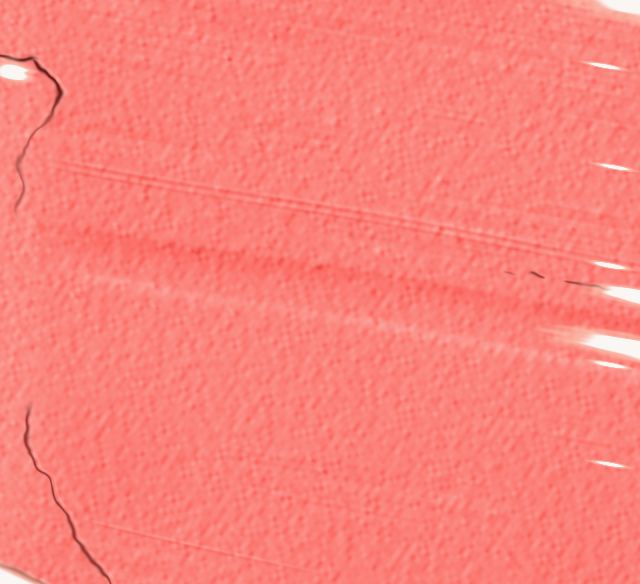
Write a WebGL 2 fragment shader that draws this texture.

```glsl
#version 300 es
precision highp float;
// A coral cream smear: fine embossed grain and scattered lumps lit from the left,
// long slanted drag marks, a cracked left rim and worn gaps showing pale ground.
// Relief comes from height differences; marks are distance profiles in sheared space.
uniform vec2 u_resolution;
out vec4 fragColor;

const float DRAG_SLOPE = 0.177;
const vec3 GROUND = vec3(0.975, 0.965, 0.955);
const vec3 THIN_FILM = vec3(0.98, 0.78, 0.70);
const vec3 CRACK_DARK = vec3(0.34, 0.05, 0.04);

float hash(vec2 p) {
  vec3 q = fract(vec3(p.xyx) * 0.1031);
  q += dot(q, q.yzx + 33.33);
  return fract((q.x + q.y) * q.z);
}

float noise(vec2 p) {
  vec2 i = floor(p), f = fract(p);
  f = f * f * (3.0 - 2.0 * f);
  return mix(mix(hash(i), hash(i + vec2(1, 0)), f.x),
             mix(hash(i + vec2(0, 1)), hash(i + vec2(1, 1)), f.x), f.y);
}

vec2 rotate(vec2 p, float a) {
  float c = cos(a), s = sin(a);
  return vec2(c * p.x - s * p.y, s * p.x + c * p.y);
}

// Shear that makes the drag direction horizontal
vec2 dragSpace(vec2 p) { return vec2(p.x, p.y + DRAG_SLOPE * p.x); }

// Bell profile with separate widths above and below its centre
float band(float d, float above, float below) {
  float t = d / (d > 0.0 ? above : below);
  return exp(-t * t);
}

float line(float d, float width) { return band(d, width, width); }

// Sparse rounded lumps, denser in the upper part
float lumps(vec2 p, float cells) {
  vec2 base = floor(p * cells);
  float sum = 0.0;
  for (int k = 0; k < 9; k++) {
    vec2 id = base + vec2(k % 3 - 1, k / 3 - 1);
    vec2 centre = (id + vec2(hash(id + 7.1), hash(id + 19.7))) / cells;
    float density = mix(0.07, 0.24, smoothstep(0.45, 0.68, dragSpace(centre).y));
    float radius = mix(0.004, 0.008, hash(id + 51.3));
    vec2 d = rotate(p - centre, 0.5) / (radius * vec2(1.4, 0.85));
    sum += step(hash(id + 83.9), density) * exp(-dot(d, d));
  }
  return sum;
}

float height(vec2 p, float rim) {
  float fine = noise(rotate(p, 0.6) * 112.0 + 40.0);
  float medium = noise(rotate(p, 1.1) * 58.0 + 90.0);
  float fibre = noise(rotate(p, 0.7) * vec2(35.0, 130.0) + 60.0);
  return 0.105 * fine + 0.07 * medium + 0.07 * rim * fibre + 0.11 * lumps(p, 20.0);
}

// Normalised distance to an elongated gap with a ragged outline
float gap(vec2 s, vec2 centre, vec2 size) {
  float rag = noise(s * vec2(16.0, 170.0)) - 0.5;
  return length((s - centre) / size) + 0.45 * rag;
}

// Long drag marks: twin groove, soft dark step, pale ridge, fine scratches
float dragMarks(vec2 s) {
  float x = s.x, v = s.y + 0.003 * sin(x * 7.0);
  float start = smoothstep(0.05, 0.16, x), wear = noise(s * vec2(9.0, 30.0));
  float g = v - 0.742;
  float groove = 0.06 * line(g - 0.006, 0.003) - 0.09 * line(g, 0.003)
               + 0.05 * line(g + 0.007, 0.003) - 0.08 * line(g + 0.013, 0.003);
  float dark = -0.075 * band(v - 0.632 - 0.012 * x, 0.006, 0.032);
  float pale = 0.07 * band(v - 0.557, 0.007, 0.014);
  float patch_ = smoothstep(0.45, 0.8, noise(s * vec2(4.0, 14.0) + 11.0));
  float scratches = 0.07 * patch_ * (noise(s * vec2(5.0, 150.0)) - 0.5);
  float low = v - 0.144 + 0.06 * x;
  float lowGroove = (line(low - 0.004, 0.003) - line(low, 0.003))
                  * smoothstep(0.12, 0.2, x) * smoothstep(0.6, 0.4, x);
  return start * (groove * (0.5 + 0.7 * wear) + dark * (0.7 + 0.5 * wear)
       + pale * (0.4 + wear)) + scratches + 0.06 * lowGroove;
}

// Dark amount of the cracks running down the left rim
float cracks(vec2 p) {
  float wobble = 0.018 * (noise(p * 28.0) - 0.5) + 0.008 * (noise(p * 75.0) - 0.5);
  float width = mix(0.002, 0.0055, noise(p * 32.0 + 5.0));
  float bulge = (p.y - 0.83) / 0.06;
  float upperX = 0.035 + 0.065 * exp(-bulge * bulge);
  float upper = line(p.x - upperX + wobble, width)
              * smoothstep(0.62, 0.66, p.y) * smoothstep(0.91, 0.89, p.y)
              * mix(0.4, 1.0, smoothstep(0.78, 0.85, p.y));
  float lowerX = 0.05 + 0.6 * max(0.225 - p.y, 0.0);
  float lower = 0.7 * line(p.x - lowerX + wobble, width) * smoothstep(0.32, 0.28, p.y);
  float cross_ = line(p.y - 0.897 + wobble, width * 1.4) * smoothstep(0.07, 0.05, p.x);
  float corner = 0.7 * line(p.y + 0.47 * p.x - 0.036 + 0.4 * wobble, 0.004);
  return max(max(upper, lower), max(cross_, corner * step(p.x, 0.1)));
}

void main() {
  vec2 p = gl_FragCoord.xy / u_resolution.y;
  vec2 s = dragSpace(p);
  float rim = smoothstep(0.085, 0.045, p.x + 0.03 * (noise(p * 14.0) - 0.5));

  // Embossed paste
  vec2 toLight = vec2(-0.0027, 0.0013);
  float relief = height(p - toLight, rim) - height(p + toLight, rim);
  float tone = 0.497 + 0.02 * p.y + 0.03 * (noise(p * 5.0) - 0.5) + 0.025 * rim;
  tone += relief * (relief < 0.0 ? 1.25 : 1.0) + dragMarks(s) * (1.0 - 0.7 * rim);
  vec3 color = vec3(0.985 - 0.45 * max(0.43 - tone, 0.0), tone, tone - 0.03);

  // Cracks, with a lit lip beside them, and a broken tear near the right
  float crack = cracks(p);
  color += 0.1 * cracks(p - vec2(0.007, 0.002)) * vec3(0.0, 1.0, 1.0);
  float tear = line(s.y - 0.691 + 0.016 * (noise(p * 45.0) - 0.5), 0.0025)
             * smoothstep(0.82, 0.86, p.x) * smoothstep(0.35, 0.65, noise(p * 38.0 + 3.0));
  color = mix(color, CRACK_DARK, max(crack * 0.9, tear * 0.6));

  // Worn gaps: three large on the right, a hole and a corner on the left
  float d = gap(s, vec2(1.10, 0.685), vec2(0.07, 0.013));
  d = min(d, gap(s, vec2(1.10, 0.596), vec2(0.11, 0.017)));
  d = min(d, gap(s, vec2(1.12, 1.20), vec2(0.15, 0.035)));
  d = min(d, gap(s, vec2(0.022, 0.882), vec2(0.026, 0.014)));
  d = min(d, 1.0 + 40.0 * (p.y + 0.47 * p.x - 0.028));
  for (float i = 0.0; i < 5.0; i++) {
    vec2 centre = vec2(1.09 - 0.05 * hash(vec2(i, 2.0)), 0.39 + 0.17 * i);
    d = min(d, gap(s, centre, vec2(0.028, 0.0035)));
  }
  color = mix(color, THIN_FILM, 0.75 * smoothstep(1.75, 0.95, d));
  color = mix(color, GROUND, smoothstep(1.08, 0.8, d));
  fragColor = vec4(clamp(color, 0.0, 1.0), 1.0);
}
```
